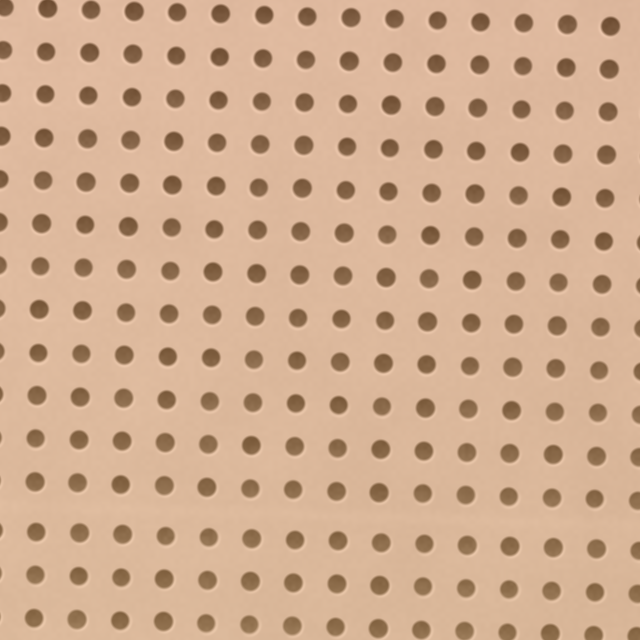
Reproduce this texture procedurally as a WebGL 1 fragment shader.

```glsl
precision highp float;

// Perforated beige panel: a slightly tilted grid of round, soft-edged holes.
// Each pixel is mapped to its nearest grid node, then shaded by distance to it;
// a seam shifts the lowest rows, and hashes vary the holes and the surface.

uniform vec2 u_resolution;

// Layout in canvas units, measured from the top left corner
const vec2 FIRST_HOLE = vec2(0.0745, 0.0133);
const vec2 COLUMN_STEP = vec2(0.0677, 0.0021);
const vec2 ROW_STEP = vec2(-0.00185, 0.0672);
const vec2 SEAM_SHIFT = vec2(0.0046, 0.0111);
const float SEAM_ROW = 11.58;
const float TAPER = 0.0074;

// Hole shape and variation
const float HOLE_RADIUS = 0.0143;
const float EDGE_SOFTNESS = 0.0028;
const float RADIUS_VARIATION = 0.0005;
const float POSITION_JITTER = 0.0012;
const float TONE_VARIATION = 0.045;
const float RIM_RADIUS = 0.0178;
const float RIM_WIDTH = 0.0022;
const float RIM_STRENGTH = 0.05;

// Colours
const vec3 PANEL_TOP = vec3(0.872, 0.724, 0.620);
const vec3 PANEL_BOTTOM = vec3(0.855, 0.720, 0.602);
const vec3 HOLE_TOP = vec3(0.475, 0.345, 0.240);
const vec3 HOLE_BOTTOM = vec3(0.555, 0.430, 0.295);
const float SEAM_GLOW = 0.012;
const float MOTTLE = 0.016;
const float GRAIN = 0.012;

float hash(vec2 p) {
  vec3 q = fract(vec3(p.xyx) * 0.1031);
  q += dot(q, q.yzx + 33.33);
  return fract((q.x + q.y) * q.z);
}

float valueNoise(vec2 p) {
  vec2 i = floor(p);
  vec2 f = fract(p);
  f = f * f * (3.0 - 2.0 * f);
  float low = mix(hash(i), hash(i + vec2(1.0, 0.0)), f.x);
  float high = mix(hash(i + vec2(0.0, 1.0)), hash(i + vec2(1.0, 1.0)), f.x);
  return mix(low, high, f.y);
}

// Offset from the first hole, expressed in columns and rows
vec2 toGrid(vec2 q) {
  float det = COLUMN_STEP.x * ROW_STEP.y - COLUMN_STEP.y * ROW_STEP.x;
  return vec2(ROW_STEP.y * q.x - ROW_STEP.x * q.y,
              COLUMN_STEP.x * q.y - COLUMN_STEP.y * q.x) / det;
}

vec3 panelColor(vec2 p, float seamDistance) {
  vec3 color = mix(PANEL_TOP, PANEL_BOTTOM, p.y);
  color -= 0.012 * (p.x - 0.5);
  color += MOTTLE * (valueNoise(p * 14.0) - 0.5);
  color += GRAIN * (valueNoise(p * 130.0) - 0.5);
  return color + SEAM_GLOW * exp(-seamDistance * seamDistance * 45.0);
}

void main() {
  vec2 p = gl_FragCoord.xy / u_resolution.y;
  p.y = 1.0 - p.y;

  // Columns draw closer together towards the bottom
  vec2 q = p - FIRST_HOLE;
  q.x *= 1.0 + TAPER * q.y;

  // Rows below the seam belong to a displaced panel
  float seamDistance = toGrid(q).y - SEAM_ROW;
  q -= SEAM_SHIFT * step(0.0, seamDistance);

  // Nearest hole and its individual variation
  vec2 cell = floor(toGrid(q) + 0.5);
  vec2 seed = cell + 20.0;
  vec2 jitter = vec2(hash(seed), hash(seed + 41.0)) - 0.5;
  float sizeNoise = hash(seed + 83.0) - 0.5;
  float toneNoise = hash(seed + 127.0) - 0.5;
  vec2 center = cell.x * COLUMN_STEP + cell.y * ROW_STEP;
  vec2 d = q - center - POSITION_JITTER * jitter;
  float r = length(d);
  float radius = HOLE_RADIUS + 2.0 * RADIUS_VARIATION * sizeNoise;

  // Lit lip on the lower side, turning from left to right down the panel
  vec3 color = panelColor(p, seamDistance);
  vec2 lipDirection = normalize(vec2(mix(-0.8, 0.8, p.y), 0.7));
  float lip = max(dot(d / max(r, 0.0001), lipDirection), 0.0);
  float rimOffset = (r - RIM_RADIUS) / RIM_WIDTH;
  color += RIM_STRENGTH * lip * exp(-rimOffset * rimOffset);

  // Hole interior: shadowed at the top, paler at the bottom
  vec3 hole = mix(HOLE_TOP, HOLE_BOTTOM, p.y);
  hole += TONE_VARIATION * toneNoise + 0.035 * d.y / radius;
  hole += 0.03 * (valueNoise(p * 170.0 + 9.0) - 0.5);
  float cover = 1.0 - smoothstep(radius - EDGE_SOFTNESS, radius + EDGE_SOFTNESS, r);

  gl_FragColor = vec4(mix(color, hole, cover), 1.0);
}
```
